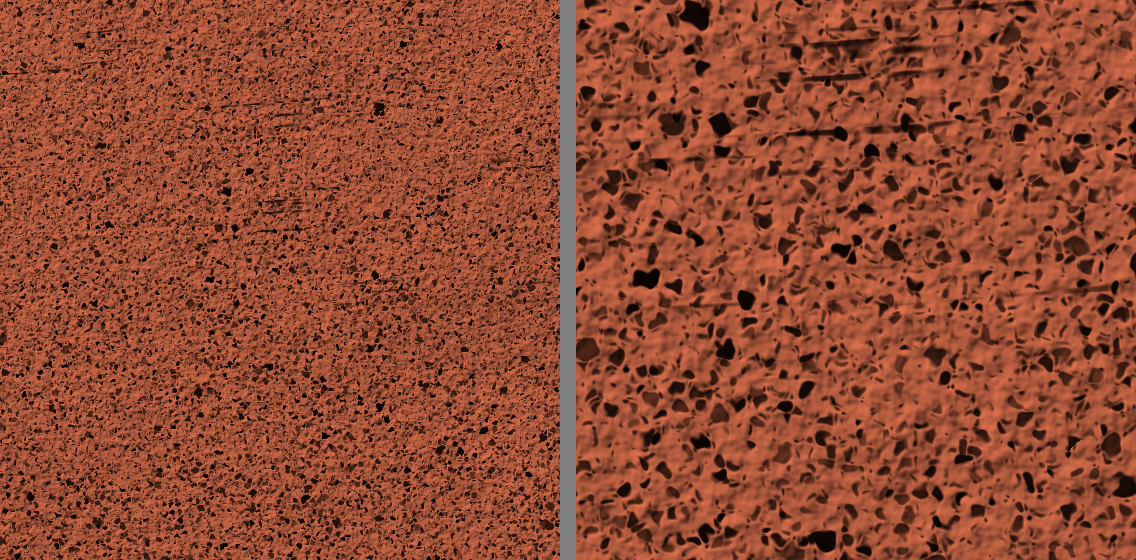
Left, the full canvas; right, a detail of the centre.
Give the GLSL for this texture, as a WebGL 2 fragment shader.

```glsl
#version 300 es
precision highp float;
// Rough terracotta plaster: lit grainy relief, dark open pores and faint trowel scratches.

uniform vec2 u_resolution;
out vec4 fragColor;

const vec3 DARK_TINT = vec3(1.0, 0.45, 0.27);    // hue inside pores
const vec3 CLAY_TINT = vec3(1.0, 0.507, 0.347);  // hue of the lit surface
const float BASE_TONE = 0.685;
const float MAX_TONE = 0.86;
const float MIN_TONE = 0.04;
const vec2 LIGHT_DIR = vec2(-0.6, 0.8);
const float LIGHT_STEP = 0.0022;
const float RELIEF_GAIN = 1.2;
const float CAVITY_GAIN = 0.1;
const float PORE_RELIEF = 0.15;
const float PORE_DARKNESS = 0.96;
const float PORE_EDGE = 0.0011;
const float PORE_WARP = 0.006;
const float SCRATCH_TILT = 0.07;
const float SCRATCH_DARKNESS = 0.75;
const float TAU = 6.2832;

// Two random values in 0..1 for a grid cell
vec2 hash2(vec2 cell) {
    uvec2 v = uvec2(ivec2(cell) + 4096);
    v = v * 1664525u + 1013904223u;
    v.x += v.y * 1664525u;
    v.y += v.x * 1664525u;
    v ^= v >> 16u;
    v.x += v.y * 1664525u;
    v.y += v.x * 1664525u;
    v ^= v >> 16u;
    return vec2(v >> 16u) / 65535.0;
}

float cornerSlope(vec2 cell, vec2 offset) {
    float angle = TAU * hash2(cell).x;
    return dot(vec2(cos(angle), sin(angle)), offset);
}

float gradientNoise(vec2 p) {
    vec2 i = floor(p), f = p - i;
    vec2 u = f * f * f * (f * (f * 6.0 - 15.0) + 10.0);
    vec2 e = vec2(1.0, 0.0);
    return mix(mix(cornerSlope(i, f), cornerSlope(i + e, f - e), u.x),
               mix(cornerSlope(i + e.yx, f - e.yx), cornerSlope(i + 1.0, f - 1.0), u.x), u.y);
}

// Scattered round pores; radii are in cells, result is depth 0..1
float poreLayer(vec2 p, float scale, float chance, float minRadius, float maxRadius, float seed) {
    vec2 q = p * scale, home = floor(q);
    float edge = PORE_EDGE * scale, depth = 0.0;
    for (int y = -1; y <= 1; y++) {
        for (int x = -1; x <= 1; x++) {
            vec2 cell = home + vec2(x, y);
            vec2 center = cell + hash2(cell + seed);
            vec2 traits = hash2(cell + seed + 531.0);
            float radius = mix(minRadius, maxRadius, traits.y);
            float disc = 1.0 - smoothstep(radius - edge, radius + edge, distance(q, center));
            float strength = mix(0.45, 1.0, fract(traits.y * 7.0 + traits.x * 13.0));
            depth = max(depth, disc * strength * step(traits.x, chance));
        }
    }
    return depth;
}

float pores(vec2 p) {
    vec2 warp = vec2(gradientNoise(p * 110.0), gradientNoise(p * 110.0 + 37.3));
    vec2 q = p + PORE_WARP * warp;
    // Pores grow towards the bottom and in loose patches
    float growth = mix(1.14, 0.86, clamp(p.y, 0.0, 1.0)) + 0.35 * gradientNoise(p * 6.0 + 9.1);
    float fine = 0.75 * poreLayer(q, 170.0, 0.5, 0.12, 0.32, 11.0);
    float medium = poreLayer(q, 95.0, 0.6, 0.16 * growth, 0.36 * growth, 77.0);
    float large = poreLayer(q, 40.0, 0.12 * growth, 0.15, 0.28 * growth, 143.0);
    return max(fine, max(medium, large));
}

float grain(vec2 p) {
    return 0.5 * gradientNoise(p * 30.0) + 0.5 * gradientNoise(p * 75.0 + 5.7)
         + 0.3 * gradientNoise(p * 150.0 + 21.4) + 0.12 * gradientNoise(p * 280.0 + 63.9);
}

// Broken, nearly level grooves, mostly in the upper part
float scratches(vec2 p) {
    float v = p.y - SCRATCH_TILT * p.x + 0.012 * gradientNoise(p * 2.5 + 3.3);
    float groove = smoothstep(0.2, 0.42, gradientNoise(vec2(p.x * 5.0, v * 150.0)));
    float band = smoothstep(0.08, 0.3, gradientNoise(vec2(p.x * 2.5 + 8.2, v * 15.0)));
    float gaps = smoothstep(-0.2, 0.15, gradientNoise(p * 60.0 + 14.6));
    return groove * band * gaps * smoothstep(0.3, 0.6, p.y);
}

void main() {
    vec2 p = gl_FragCoord.xy / u_resolution.y;
    vec2 towardLight = p + LIGHT_STEP * LIGHT_DIR;

    // Relief shading from the height change towards the light
    float height = grain(p);
    float pore = pores(p);
    float slope = height - grain(towardLight) - PORE_RELIEF * (pore - pores(towardLight));
    float lit = RELIEF_GAIN * min(slope, 0.5 * slope);

    // Surface tone, then the dark openings
    float tone = BASE_TONE + lit + CAVITY_GAIN * height + 0.06 * gradientNoise(p * 4.0 + 2.9);
    tone *= 1.0 - PORE_DARKNESS * pore;
    tone *= 1.0 - SCRATCH_DARKNESS * scratches(p);
    tone = clamp(tone, MIN_TONE, MAX_TONE);

    fragColor = vec4(tone * mix(DARK_TINT, CLAY_TINT, smoothstep(0.05, 0.6, tone)), 1.0);
}
```
